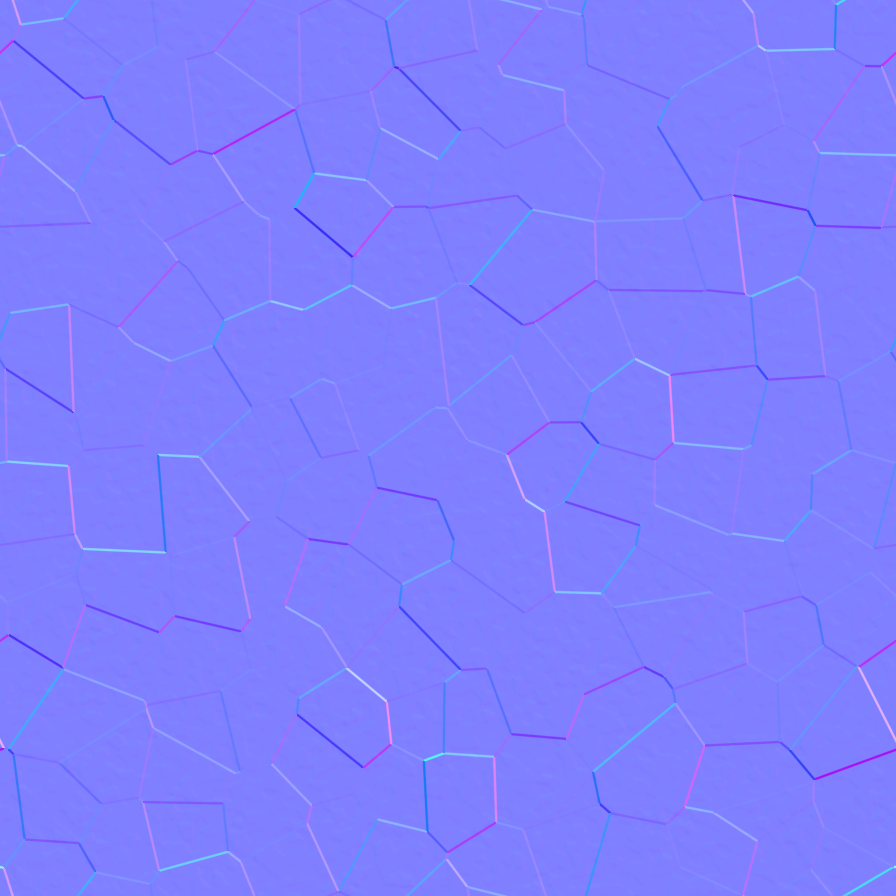
Reproduce this texture map procedurally as a WebGL 2 fragment shader.

```glsl
#version 300 es
precision highp float;

uniform vec2 u_resolution;
out vec4 fragColor;

// Crack network, sizes as fractions of the canvas
const float PLATE_COUNT = 12.0;
const float CRACK_HALF_WIDTH = 0.0013;
const float CRACK_SOFTNESS = 0.0009;
const float CRACK_TILT = 1.0;

// Faint surface grain
const float GRAIN_COUNT = 84.0;
const float GRAIN_HALF_WIDTH = 0.0022;
const float GRAIN_SOFTNESS = 0.0022;
const float GRAIN_TILT = 0.055;

const float JITTER = 0.96;
const float DEPTH_LOSS = 0.06;
const vec3 FLAT_NORMAL = vec3(0.5, 0.5, 1.0);

// xy: point offset inside the cell, z: plate height
vec3 hash3(vec2 cell) {
    vec3 p = fract(cell.xyx * vec3(0.1031, 0.1030, 0.0973));
    p += dot(p, p.yxz + 33.33);
    return fract((p.xxy + p.yzz) * p.zyx);
}

// Vector from the local position to a cell's point, plus its height
vec3 plate(vec2 base, vec2 offset, vec2 local, float count) {
    vec3 h = hash3(mod(base + offset, count) + count);
    vec2 point = offset + 0.5 + JITTER * (h.xy - 0.5);
    return vec3(point - local, h.z);
}

// Slope of the step between the two plates that meet at the nearest edge
vec2 stepSlope(vec2 uv, float count, float halfWidth, float softness) {
    vec2 base = floor(uv * count);
    vec2 local = fract(uv * count);

    // Nearest plate
    vec3 nearest = vec3(9.0);
    for (int y = -2; y <= 2; y++) {
        for (int x = -2; x <= 2; x++) {
            vec3 candidate = plate(base, vec2(x, y), local, count);
            if (dot(candidate.xy, candidate.xy) < dot(nearest.xy, nearest.xy)) {
                nearest = candidate;
            }
        }
    }

    // Closest border with a neighbouring plate
    float edgeDistance = 9.0;
    vec2 slope = vec2(0.0);
    for (int y = -2; y <= 2; y++) {
        for (int x = -2; x <= 2; x++) {
            vec3 other = plate(base, vec2(x, y), local, count);
            vec2 across = other.xy - nearest.xy;
            if (dot(across, across) < 1e-5) continue;
            vec2 direction = normalize(across);
            float d = dot(0.5 * (nearest.xy + other.xy), direction);
            if (d < edgeDistance) {
                edgeDistance = d;
                slope = direction * (nearest.z - other.z);
            }
        }
    }

    float coverage = 1.0 - smoothstep(halfWidth - softness, halfWidth + softness,
                                      edgeDistance / count);
    return slope * coverage;
}

void main() {
    vec2 uv = gl_FragCoord.xy / u_resolution;

    vec2 cracks = CRACK_TILT
        * stepSlope(uv, PLATE_COUNT, CRACK_HALF_WIDTH, CRACK_SOFTNESS);
    vec2 grain = GRAIN_TILT
        * stepSlope(uv, GRAIN_COUNT, GRAIN_HALF_WIDTH, GRAIN_SOFTNESS);

    // Encode the tilt as a tangent-space normal colour
    vec2 tilt = cracks + grain;
    vec3 color = FLAT_NORMAL + vec3(0.5 * tilt, -DEPTH_LOSS * dot(tilt, tilt));
    fragColor = vec4(clamp(color, 0.0, 1.0), 1.0);
}
```
